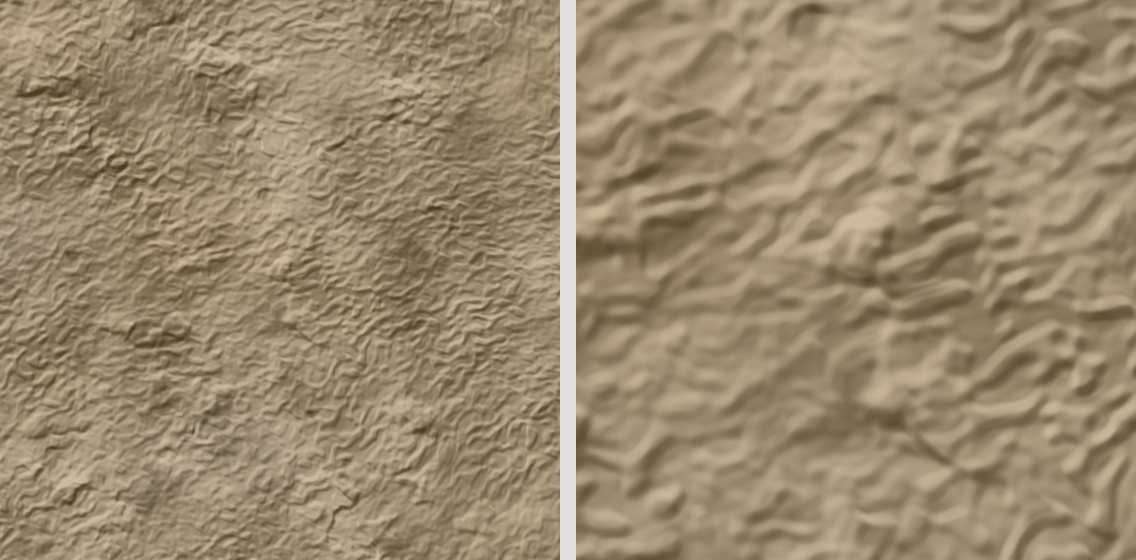
Left: the whole. Right: its middle third, enlarged.
A WebGL 1 fragment shader for this texture:

```glsl
precision highp float;

uniform vec2 u_resolution;

#define GRAIN_SCALE 68.0
#define GRAIN_RELIEF 0.135
#define LUMP_RELIEF 0.2
#define LEDGE_RELIEF 0.36
#define GRAIN_ANGLE 0.45
#define LIGHT_DIR vec2(-0.5, 0.87)
#define LIGHT_STEP 0.0033
#define CONTRAST 1.2
#define CLAY vec3(0.595, 0.532, 0.426)

vec2 hash22(vec2 p) {
  vec3 q = fract(p.xyx * vec3(0.1031, 0.1030, 0.0973));
  q += dot(q, q.yzx + 33.33);
  return fract((q.xx + q.yz) * q.zy);
}

float cornerSlope(vec2 cell, vec2 corner, vec2 f) {
  float a = 6.2832 * hash22(cell + corner).x;
  return dot(vec2(cos(a), sin(a)), f - corner);
}

// Gradient noise, roughly -0.7 to 0.7
float noise(vec2 p) {
  p += 200.0;
  vec2 i = floor(p), f = p - i;
  vec2 u = f * f * f * (f * (f * 6.0 - 15.0) + 10.0);
  float low = mix(cornerSlope(i, vec2(0, 0), f), cornerSlope(i, vec2(1, 0), f), u.x);
  float high = mix(cornerSlope(i, vec2(0, 1), f), cornerSlope(i, vec2(1, 1), f), u.x);
  return mix(low, high, u.y);
}

vec2 rotate(vec2 p, float a) {
  float c = cos(a), s = sin(a);
  return vec2(c * p.x + s * p.y, c * p.y - s * p.x);
}

// Long shallow trowel marks
float scratches(vec2 p) {
  float depth = 0.0;
  for (int i = 0; i < 6; i++) {
    vec2 seed = hash22(vec2(float(i) + 3.0, 41.0));
    vec2 q = rotate(p - seed, 0.75 + 0.5 * seed.y);
    float fade = 1.0 - smoothstep(0.04, 0.17, abs(q.x));
    depth += fade * exp(-q.y * q.y / 0.00007);
  }
  return depth;
}

// Fine ragged displacement that breaks the crust
vec2 crustPoint(vec2 p) {
  vec2 wide = vec2(noise(p * 19.0), noise(p * 19.0 + 37.0));
  vec2 ragged = vec2(noise(p * 52.0 + 11.0), noise(p * 52.0 + 71.0));
  return p + 0.02 * wide + 0.013 * ragged;
}

// Where the crust is crumbled
float crumbling(vec2 p) {
  return smoothstep(-0.12, 0.38, noise(p * 5.0 + 29.0) + 0.4 * noise(p * 11.0 + 3.0));
}

float surfaceHeight(vec2 p) {
  vec2 warp = vec2(noise(p * 27.0 + 7.0), noise(p * 27.0 + 43.0));
  float turn = GRAIN_ANGLE + 0.12 * noise(p * 2.0 + 15.0);
  vec2 grain = rotate(p + 0.009 * warp, turn) * vec2(0.68, 1.0);
  float rough = clamp(1.0 + 1.3 * noise(p * 6.0 + 90.0), 0.4, 1.6);

  // Separate raised grains and finer grit
  float grains = smoothstep(-0.12, 0.32, noise(grain * GRAIN_SCALE));
  float h = GRAIN_RELIEF * rough * grains;
  h += 0.45 * GRAIN_RELIEF * noise(grain * GRAIN_SCALE * 1.8 + 13.0);

  // Rounded lumps
  h += LUMP_RELIEF * noise(grain * 33.0 + 53.0);

  // Broken crust edges
  vec2 crust = crustPoint(p);
  float strength = crumbling(p);
  float plate = noise(crust * vec2(6.0, 9.0) + 5.0);
  float flake = noise(crust * vec2(17.0, 21.0) + 61.0);
  h += LEDGE_RELIEF * strength * smoothstep(0.0, 0.16, plate);
  h += 0.7 * LEDGE_RELIEF * strength * smoothstep(0.08, 0.32, flake);
  return h - 0.12 * scratches(p);
}

// Sparse ragged holes, one candidate per cell
float pits(vec2 p) {
  vec2 q = crustPoint(p) * 7.0;
  float dark = 0.0;
  for (int y = -1; y <= 1; y++) {
    for (int x = -1; x <= 1; x++) {
      vec2 cell = floor(q) + vec2(float(x), float(y));
      vec2 seed = hash22(cell + 130.0);
      vec2 d = rotate(q - cell - seed, 3.0 * seed.y) / vec2(0.11, 0.055);
      float present = step(0.7, hash22(cell + 170.0).x);
      dark += present * (0.4 + 0.6 * seed.x) * exp(-dot(d, d));
    }
  }
  return min(dark, 1.0);
}

void main() {
  vec2 p = gl_FragCoord.xy / u_resolution.y;

  // Relief lit from the upper left
  vec2 offset = LIGHT_DIR * LIGHT_STEP;
  float relief = surfaceHeight(p - offset) - surfaceHeight(p + offset);
  float broad = 0.1 * noise(p * 3.0 + 7.0) + 0.13 * noise(p * 9.0 + 83.0);

  // Shaded hollows among the crumbs
  float hollow = smoothstep(0.08, 0.42, noise(crustPoint(p) * vec2(17.0, 23.0) + 140.0));
  float tone = CONTRAST * (relief + broad) - 0.11 * crumbling(p) * hollow;

  // Soft limits for highlights and shadows
  float limit = tone > 0.0 ? 0.2 : 0.36;
  tone = tone / (1.0 + abs(tone) / limit * 0.4);
  tone = clamp(tone, -0.3, 0.2) - 0.22 * pits(p);

  // Warm and grey drift of the clay
  float warmth = 0.025 * noise(p * 2.6 + 47.0);
  vec3 color = CLAY + tone * vec3(1.0, 0.98, 0.95) + warmth * vec3(0.6, 0.0, -1.0);
  gl_FragColor = vec4(clamp(color, 0.0, 1.0), 1.0);
}
```
